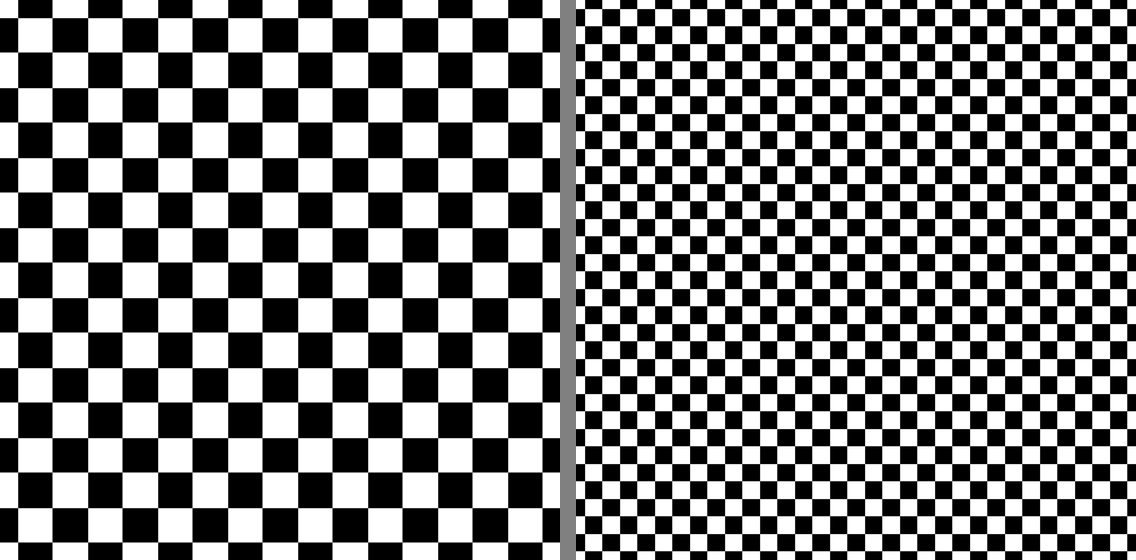
Left: one tile. Right: repeated 2 by 2.
Give the GLSL for this pattern, as a Shadertoy shader.

```glsl
// Black and white checkerboard, offset by half a square so that it wraps at every edge.

const float REPEATS = 8.0;          // pairs of squares across and down
const float BAND_START = 0.26016;   // band limits inside one repeat, from the top left
const float BAND_END = 0.75;
const vec3 LIGHT = vec3(1.0);
const vec3 DARK = vec3(0.0);

// Share of the pixel that lies inside the band, for each axis
vec2 bandCoverage(vec2 cell, vec2 pixelSize) {
    float center = 0.5 * (BAND_START + BAND_END);
    float halfWidth = 0.5 * (BAND_END - BAND_START);
    vec2 inside = halfWidth - abs(cell - center);
    return clamp(inside / pixelSize + 0.5, 0.0, 1.0);
}

void mainImage(out vec4 fragColor, in vec2 fragCoord) {
    vec2 uv = fragCoord / iResolution.xy;
    uv.y = 1.0 - uv.y;

    // Repeating bands on both axes
    vec2 cell = fract(uv * REPEATS);
    vec2 band = bandCoverage(cell, REPEATS / iResolution.xy);

    // Dark where exactly one of the two bands covers the point
    float darkness = mix(band.x, 1.0 - band.x, band.y);
    fragColor = vec4(mix(LIGHT, DARK, darkness), 1.0);
}
```
